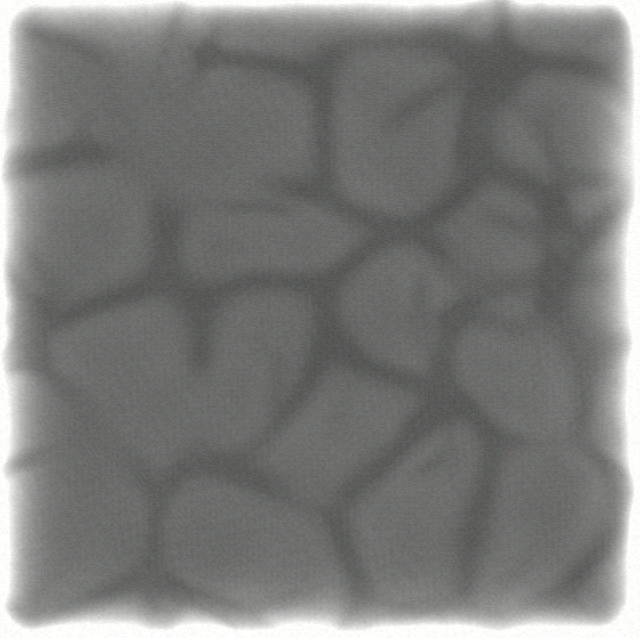
Write a Shadertoy shader that draws this texture.

```glsl
// A soft grey, wrinkled sheet whose edges fade into a white glow.
// Creases are blurred borders of warped Voronoi cells, broken up by noise;
// the glow follows a rounded box distance, and fine tinted grain covers all.

const vec3 SHEET_GREY = vec3(0.414, 0.418, 0.410);
const vec3 GLOW_WHITE = vec3(0.995, 0.995, 0.985);
const float CREASE_DEPTH = 0.085;
const float FLANK_LIGHT = 0.022;

float hash(vec2 p) {
    return fract(sin(dot(p, vec2(127.1, 311.7))) * 43758.545);
}

vec2 hash2(vec2 p) {
    return vec2(hash(p), hash(p + 37.3));
}

float valueNoise(vec2 p) {
    vec2 cell = floor(p);
    vec2 f = fract(p);
    f = f * f * (3.0 - 2.0 * f);
    float low = mix(hash(cell), hash(cell + vec2(1.0, 0.0)), f.x);
    float high = mix(hash(cell + vec2(0.0, 1.0)), hash(cell + 1.0), f.x);
    return mix(low, high, f.y);
}

float fbm(vec2 p) {
    float sum = 0.0;
    float amplitude = 0.5;
    for (int i = 0; i < 4; i++) {
        sum += amplitude * valueNoise(p);
        p = p * 2.03 + 17.1;
        amplitude *= 0.5;
    }
    return sum;
}

vec2 warp(vec2 p, float frequency, float amount) {
    vec2 offset = vec2(valueNoise(p * frequency), valueNoise(p * frequency + 51.7));
    return p + amount * (offset - 0.5);
}

// Distance to the nearest Voronoi border, with rounded junctions
float borderDistance(vec2 p, float jitter) {
    vec2 cell = floor(p);
    vec2 f = fract(p);
    vec2 nearest = vec2(0.0);
    float best = 1e3;
    for (int y = -1; y <= 1; y++)
    for (int x = -1; x <= 1; x++) {
        vec2 g = vec2(x, y);
        vec2 r = g + 0.5 + jitter * (hash2(cell + g) - 0.5) - f;
        if (dot(r, r) < best) {
            best = dot(r, r);
            nearest = r;
        }
    }
    float sum = 0.0;
    for (int y = -2; y <= 2; y++)
    for (int x = -2; x <= 2; x++) {
        vec2 g = vec2(x, y);
        vec2 r = g + 0.5 + jitter * (hash2(cell + g) - 0.5) - f;
        vec2 gap = r - nearest;
        if (dot(gap, gap) > 1e-4)
            sum += exp(-18.0 * dot(0.5 * (r + nearest), normalize(gap)));
    }
    return max(-log(sum) / 18.0, 0.0);
}

float bell(float d, float width) {
    return exp(-0.5 * d * d / (width * width));
}

// x: dark crease, y: its wide pale flank
vec2 creaseLayer(vec2 uv, float scale, float seed, float width, float cover) {
    vec2 p = warp(uv + seed, 6.0, 0.09);
    float d = borderDistance(p * scale, 0.9) / scale;
    float patchy = valueNoise(uv * 8.0 + seed * 3.7);
    float strength = smoothstep(0.75 - cover, 1.15 - cover, patchy);
    return strength * vec2(bell(d, width), bell(d, width * 2.6));
}

float roundedBox(vec2 p, vec2 halfSize, float radius) {
    vec2 q = abs(p) - halfSize + radius;
    return length(max(q, 0.0)) + min(max(q.x, q.y), 0.0) - radius;
}

// White outside the sheet, falling off quickly inside it
float edgeGlow(vec2 uv, float crease) {
    float ragged = 0.008 * (fbm(uv * 22.0) - 0.5);
    float inside = -roundedBox(uv - vec2(0.497, 0.508), vec2(0.484, 0.486), 0.045);
    float depth = max(inside + ragged + 0.012 * crease, 0.0);
    float reach = 0.026 + 0.014 * (valueNoise(uv * 5.0 + 9.0) - 0.5);
    return exp(-depth / reach);
}

// Slightly soft speckle, mostly neutral with a faint colour tint
vec3 grain(vec2 uv) {
    vec2 p = uv * 400.0;
    float neutral = valueNoise(p) - 0.5;
    vec3 tint = vec3(valueNoise(p + 71.0), valueNoise(p + 133.0), valueNoise(p + 211.0)) - 0.5;
    return 0.05 * neutral + 0.032 * tint;
}

void mainImage(out vec4 fragColor, in vec2 fragCoord) {
    vec2 uv = fragCoord / iResolution.xy;

    // Long creases, then shorter and fainter strokes between them
    vec2 longFolds = creaseLayer(uv, 4.6, 3.0, 0.016, 0.60);
    vec2 shortFolds = creaseLayer(uv, 6.5, 11.0, 0.013, 0.22);
    vec2 folds = min(longFolds + 0.65 * shortFolds, 1.0);

    // Folded sheet with broad cloudy shading
    float cloud = 0.05 * (fbm(uv * 9.0 + 4.0) - 0.47);
    vec3 color = SHEET_GREY + cloud + FLANK_LIGHT * folds.y - CREASE_DEPTH * folds.x;

    // Glow and grain
    color = mix(color, GLOW_WHITE, edgeGlow(uv, folds.x));
    color += grain(uv);
    fragColor = vec4(clamp(color, 0.0, 1.0), 1.0);
}
```
